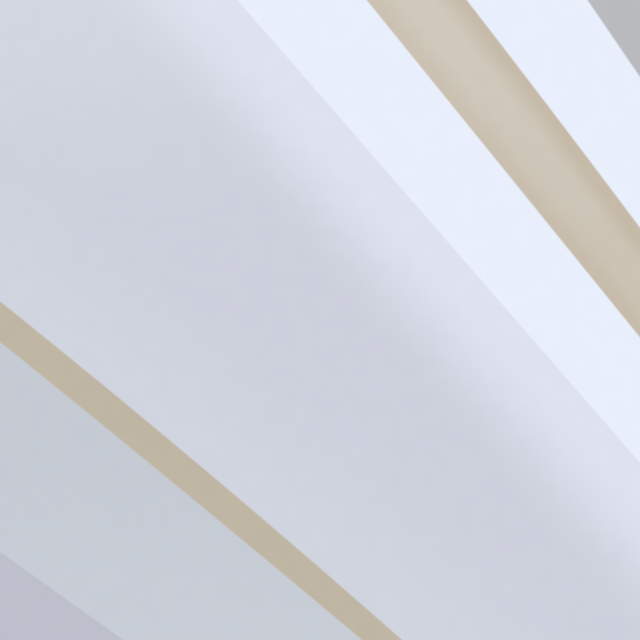
Give the GLSL for this background, as a Shadertoy shader.

```glsl
// Pale diagonal paper layers with two gold strips and a soft inner shadow.

// Panel colours
const vec3 WHITE       = vec3(0.912, 0.935, 0.985);
const vec3 GLOW        = vec3(0.868, 0.887, 0.935);
const vec3 SHEET       = vec3(0.803, 0.818, 0.863);
const vec3 SHEET_LIGHT = vec3(0.822, 0.842, 0.882);
const vec3 LOWER       = vec3(0.772, 0.793, 0.828);
const vec3 CORNER      = vec3(0.742, 0.753, 0.800);
const vec3 GREY        = vec3(0.725, 0.730, 0.745);
const vec3 GOLD_LIGHT  = vec3(0.812, 0.785, 0.735);
const vec3 GOLD_WARM   = vec3(0.775, 0.730, 0.660);
const vec3 GOLD_DEEP   = vec3(0.750, 0.712, 0.642);

// Edge and surface settings
const float EDGE_SOFTNESS = 0.0022;
const float GLOW_START    = 0.035;
const float GLOW_END      = 0.185;
const float GRAIN_SCALE   = 55.0;
const float GRAIN_AMOUNT  = 0.006;

float hash(vec2 p) {
    return fract(sin(dot(p, vec2(127.1, 311.7))) * 43758.5453);
}

float valueNoise(vec2 p) {
    vec2 cell = floor(p);
    vec2 f = fract(p);
    f = f * f * (3.0 - 2.0 * f);
    float low = mix(hash(cell), hash(cell + vec2(1.0, 0.0)), f.x);
    float high = mix(hash(cell + vec2(0.0, 1.0)), hash(cell + vec2(1.0)), f.x);
    return mix(low, high, f.y);
}

// Signed distance to a falling edge from a to b, positive on its upper right;
// bow pushes the middle of the edge outward.
float edgeDistance(vec2 p, vec2 a, vec2 b, float bow) {
    vec2 along = b - a;
    float t = clamp(dot(p - a, along) / dot(along, along), 0.0, 1.0);
    return dot(p - a, normalize(vec2(-along.y, along.x))) - 4.0 * bow * t * (1.0 - t);
}

float cover(float d) {
    float width = max(EDGE_SOFTNESS, 0.75 / iResolution.y);
    return smoothstep(-width, width, d);
}

void mainImage(out vec4 fragColor, in vec2 fragCoord) {
    vec2 p = fragCoord / iResolution.xy;

    // Panel edges, from the lower left to the upper right
    float cornerEdge   = edgeDistance(p, vec2(0.0, 0.138), vec2(0.193, 0.0), 0.0);
    float thinGoldLow  = edgeDistance(p, vec2(0.0, 0.466), vec2(0.566, 0.0), 0.002);
    float thinGoldHigh = edgeDistance(p, vec2(0.0, 0.529), vec2(0.628, 0.0), 0.005);
    float whiteEdge    = edgeDistance(p, vec2(0.371, 1.0), vec2(1.0, 0.277), 0.0);
    float wideGoldLow  = edgeDistance(p, vec2(0.573, 1.0), vec2(1.0, 0.473), 0.0);
    float wideGoldHigh = edgeDistance(p, vec2(0.729, 1.0), vec2(1.0, 0.644), 0.001);
    float greyEdge     = edgeDistance(p, vec2(0.918, 1.0), vec2(1.0, 0.880), 0.0);

    // Main sheet: lighter near the thin strip and top left, glowing by the white panel
    float nearStrip = 1.0 - smoothstep(0.0, 0.22, thinGoldHigh);
    float topLeft = smoothstep(0.65, 1.0, p.y) * (1.0 - smoothstep(0.1, 0.6, p.x));
    vec3 sheet = mix(SHEET, SHEET_LIGHT, max(0.65 * nearStrip, topLeft));
    float glow = 1.0 - smoothstep(GLOW_START, GLOW_END, -whiteEdge);
    sheet = mix(sheet, GLOW, glow);

    // Wide strip: lighter core, warmer toward its sides and its lower end
    float across = wideGoldLow / max(wideGoldLow - wideGoldHigh, 0.001);
    float rim = smoothstep(0.62, 1.0, across) + 0.5 * (1.0 - smoothstep(0.0, 0.4, across));
    float lowerEnd = 0.4 * (1.0 - smoothstep(0.5, 0.95, p.y));
    vec3 wideGold = mix(GOLD_LIGHT, GOLD_WARM, clamp(rim + lowerEnd, 0.0, 1.0));

    // Stack the panels
    vec3 lower = LOWER + 0.012 * smoothstep(0.3, 0.0, p.y);
    vec3 color = mix(CORNER, lower, cover(cornerEdge));
    color = mix(color, GOLD_DEEP, cover(thinGoldLow));
    color = mix(color, sheet, cover(thinGoldHigh));
    color = mix(color, WHITE, cover(whiteEdge));
    color = mix(color, wideGold, cover(wideGoldLow));
    color = mix(color, WHITE, cover(wideGoldHigh));
    color = mix(color, GREY, cover(greyEdge));

    // Faint paper mottling
    color += GRAIN_AMOUNT * (valueNoise(p * GRAIN_SCALE) - 0.5);
    fragColor = vec4(color, 1.0);
}
```
